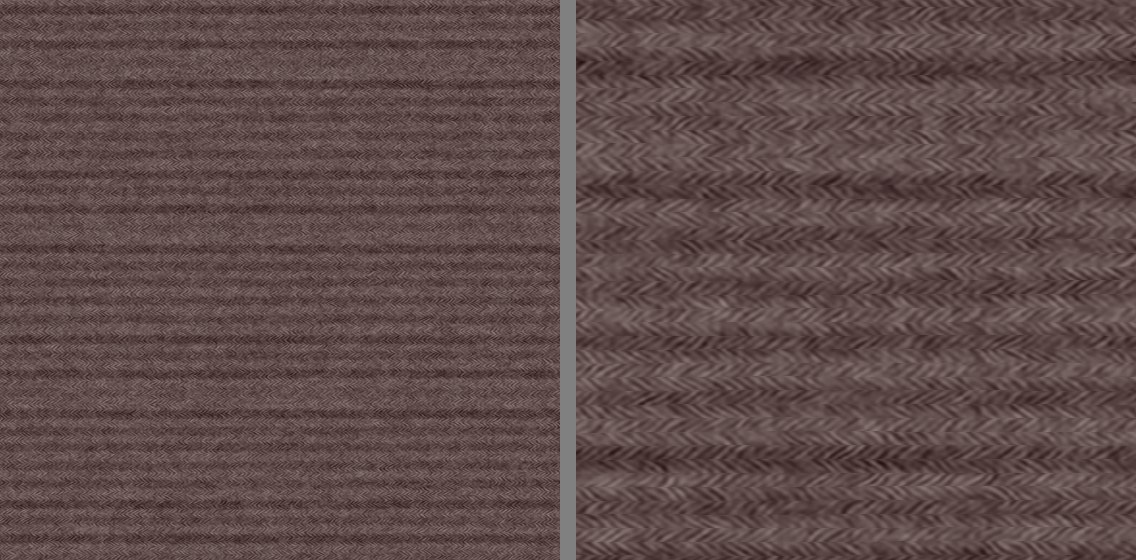
Left, the full canvas; right, a detail of the centre.
Reproduce this texture procedurally as a WebGL 1 fragment shader.

```glsl
precision highp float;
// Brown woven cloth: dark horizontal stripes in groups of nine, over a fine
// herringbone of short slanted threads, two chevron rows per stripe.
// Grainy noise roughens the yarn, wears the stripes and adds pale flecks.
uniform vec2 u_resolution;

float hash(vec2 p) {
  p = fract(p * vec2(0.1031, 0.1137));
  p += dot(p, p.yx + 33.33);
  return fract((p.x + p.y) * p.x * 17.0);
}

float noise(vec2 p) {
  vec2 i = floor(p), f = fract(p);
  f = f * f * (3.0 - 2.0 * f);
  return mix(mix(hash(i), hash(i + vec2(1.0, 0.0)), f.x),
             mix(hash(i + vec2(0.0, 1.0)), hash(i + 1.0), f.x), f.y);
}

// Noise centred on zero, roughly -0.5 to 0.5
float mottle(vec2 p) {
  return noise(p + 71.0) - 0.5;
}

// 1 when two whole numbers agree
float same(float a, float b) {
  return 1.0 - step(0.5, abs(a - b));
}

// Darkness of the stripes; row is whole at each stripe centre
float stripes(float row, vec2 uv) {
  float k = mod(floor(row + 0.5), 9.0);
  float strong = same(k, 0.0) + same(k, 2.0) + same(k, 7.0);
  float strength = 0.72 + 0.28 * strong - 0.36 * same(k, 1.0) - 0.1 * same(k, 8.0);
  float shift = 0.18 * same(k, 2.0) + 0.12 * same(k, 3.0) + 0.12 * same(k, 7.0);
  float d = abs(fract(row + 0.5) - 0.5 - shift);
  float wear = 1.0 + 0.4 * mottle(uv * vec2(24.0, 62.0));
  return strength * wear * (1.0 - smoothstep(0.12, 0.36, d));
}

// Pale knots of fibre, present in a few cells only
float flecks(vec2 uv) {
  vec2 cell = floor(uv * 24.0);
  vec2 centre = 0.25 + 0.5 * vec2(hash(cell + 5.0), hash(cell + 19.0));
  float r = length((fract(uv * 24.0) - centre) * vec2(1.3, 0.9));
  return step(0.975, hash(cell + 43.0)) * (1.0 - smoothstep(0.04, 0.2, r));
}

void main() {
  vec2 uv = gl_FragCoord.xy / u_resolution;
  float row = (1.0 - uv.y) * 30.58 - 2.43;
  row += 0.03 * mottle(uv * vec2(9.0, 12.0));

  // Herringbone: slant reverses in each band, with a sideways break between
  float band = floor(row * 4.0 + 0.5);
  float across = fract(row * 4.0 + 0.5);
  float slant = 1.0 - 2.0 * mod(band, 2.0);
  float thread = uv.x * 128.0 + slant * (across - 0.5) * 1.4 + 0.3 * mod(band, 2.0);
  thread += 0.55 * mottle(uv * vec2(75.0, 120.0));
  float twill = cos(6.2832 * thread) * (0.65 + 0.35 * sin(3.1416 * across));

  // Tone: stripes, weave, yarn grain and faint broad mottling
  float tone = 0.027 - 0.082 * stripes(row, uv);
  tone += 0.050 * twill * (1.0 + 1.2 * mottle(uv * vec2(70.0, 110.0)));
  tone += 0.085 * mottle(vec2(thread * 2.0, band * 3.7 + across * 1.5));
  tone += 0.115 * mottle(uv * vec2(290.0, 340.0));
  tone += 0.045 * mottle(uv * vec2(110.0, 160.0));
  tone += 0.028 * mottle(uv * vec2(38.0, 70.0));
  tone += 0.006 * mottle(uv * 5.0);
  tone += 0.060 * flecks(uv);

  vec3 cloth = vec3(0.373, 0.301, 0.295);
  gl_FragColor = vec4(cloth + tone * vec3(1.0, 1.03, 1.0), 1.0);
}
```
